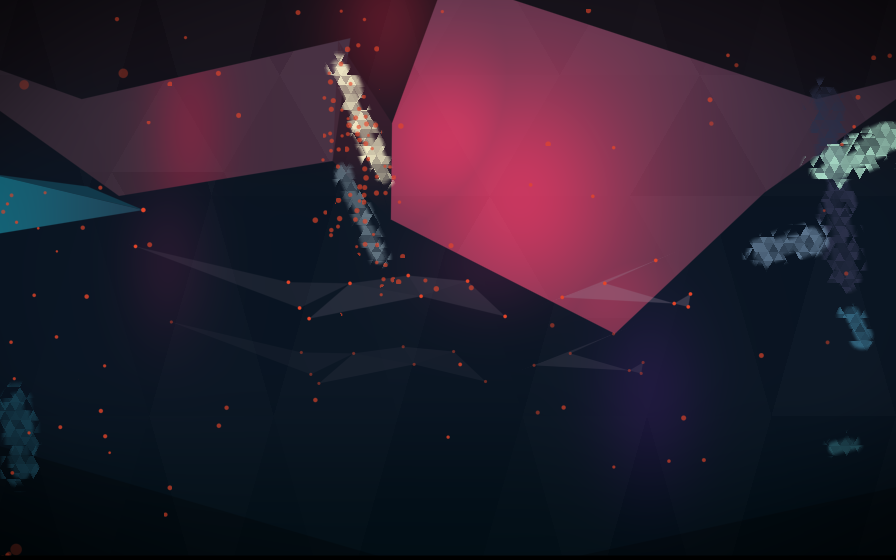
This background is drawn by a Shadertoy shader. Its source:

```glsl
// Dark low-poly landscape with pink glows, glassy shards, faint meshes and orange sparks.

// Mesh vertices and the triangles that join them
const vec2 NODES[15] = vec2[15](
    vec2(.242, .56), vec2(.515, .496), vec2(.535, .45), vec2(.552, .431), vec2(.625, .494),
    vec2(.729, .508), vec2(.752, .471), vec2(.835, .498), vec2(.902, .435), vec2(1.004, .469),
    vec2(1.08, .494), vec2(1.204, .458), vec2(1.233, .475), vec2(1.229, .452), vec2(1.171, .535));
const ivec3 FACES[9] = ivec3[9](
    ivec3(0, 1, 2), ivec3(1, 4, 2), ivec3(3, 4, 6), ivec3(4, 5, 6), ivec3(5, 7, 6),
    ivec3(7, 8, 6), ivec3(9, 10, 11), ivec3(9, 10, 14), ivec3(11, 12, 13));
const vec3 SPARK = vec3(.9, .27, .16);

vec2 p;   // position, canvas height = 1
vec3 col; // colour so far

void paint(vec3 c, float alpha) { col = mix(col, c, alpha); }

float hash(vec2 q) { return fract(sin(dot(q, vec2(127.1, 311.7))) * 43758.5453); }

float fill(float d) { return smoothstep(-.8, .8, d * iResolution.y); }

// Signed distance to a line, positive to the left of a -> b
float side(vec2 q, vec2 a, vec2 b) {
    vec2 e = normalize(b - a);
    return e.x * (q.y - a.y) - e.y * (q.x - a.x);
}

float tri(vec2 q, vec2 a, vec2 b, vec2 c) {
    float s = sign(side(c, a, b));
    return fill(min(min(s * side(q, a, b), s * side(q, b, c)), s * side(q, c, a)));
}

float glow(float x, float y, float rx, float ry) {
    vec2 q = (p - vec2(x, y)) / vec2(rx, ry);
    return exp(-dot(q, q));
}

// Random value for each cell of a triangular grid
float facet(vec2 q) {
    q = vec2(q.x - q.y * .577, q.y * 1.155);
    vec2 f = fract(q);
    return hash(floor(q) + .37 * step(1., f.x + f.y));
}

// Ragged faceted crystal along a segment
void shard(vec3 c, vec2 a, vec2 b, float r) {
    vec2 e = b - a;
    float d = length(p - a - e * clamp(dot(p - a, e) / dot(e, e), 0., 1.));
    float body = smoothstep(.008, -.004, d - r * (.25 + facet(p * 42.)));
    paint(c, body * (.4 + .6 * facet(p * 55. + 7.)));
}

float disc(vec2 q, vec2 c, float r) { return fill(r - length(q - c)); }

// One jittered spark in some of the grid cells
void sparks(float cells, float density, float r, float alpha) {
    vec2 id = floor(p * cells);
    vec2 c = (id + .2 + .6 * vec2(hash(id + 3.), hash(id + 8.))) / cells;
    paint(SPARK, alpha * step(hash(id), density) * disc(p, c, r * (.6 + .6 * hash(id + 5.))));
}

void mainImage(out vec4 fragColor, in vec2 fragCoord) {
    p = fragCoord / iResolution.y;

    // Night backdrop with barely visible facets
    col = mix(vec3(.012, .06, .09), vec3(.045, .088, .14), smoothstep(0., .35, p.y));
    paint(vec3(.085, .068, .1), smoothstep(.6, .95, p.y));
    col += .018 * (facet(p * vec2(4.5, 2.2) + .3) - .5);
    float ground = min(side(p, vec2(.125, .167), vec2(.7, 0)), side(p, vec2(1, 0), vec2(1.6, .13)));
    col *= mix(.72, 1., fill(ground));
    col += vec3(.25, .03, .06) * glow(.69, .97, .1, .16);
    col += vec3(.1, .015, .045) * glow(.3, .53, .08, .14);
    col += vec3(.13, .02, .06) * glow(.88, .53, .13, .1);
    col += vec3(.075, .01, .1) * glow(1.16, .29, .1, .17);

    // Left plate
    vec2 a = vec2(.146, .823), b = vec2(.604, .927), c = vec2(.2125, .65), d = vec2(.594, .7125);
    float top = max(side(p, a, vec2(0, .875)), side(p, b, a));
    float base = min(side(p, vec2(0, .802), c), side(p, c, d));
    vec3 tint = mix(vec3(.2, .16, .21), vec3(.27, .18, .25), smoothstep(0., .55, p.x));
    tint = mix(tint, vec3(.5, .14, .25), .75 * glow(.34, .77, .075, .18));
    paint(tint + .03 * (facet(p * 5.) - .5), fill(min(min(top, base), side(p, d, vec2(.625, .927)))));

    // Smoky strip between the plates
    c = vec2(.698, .608);
    float strip = max(tri(p, b, vec2(.7, .78), c), tri(p, b, c, d));
    paint(vec3(.25, .13, .19), .6 * strip * smoothstep(.6, .75, p.y));

    // Right plate with the large pink light
    a = vec2(1.458, .823); b = vec2(1.365, .656); d = vec2(1.098, .404);
    top = max(side(p, a, vec2(.917, 1)), side(p, vec2(1.6, .858), a));
    base = min(max(side(p, d, b), side(p, b, vec2(1.6, .823))), side(p, c, d));
    a = vec2(.7, .78);
    float flank = min(side(p, vec2(.781, 1), a), side(p, a, c));
    tint = mix(vec3(.37, .21, .3), vec3(.23, .17, .24), smoothstep(1.1, 1.5, p.x));
    float pink = max(glow(.93, .65, .2, .23), glow(.8, .75, .16, .17));
    tint = mix(tint, vec3(.78, .215, .37), max(pink, .45 * glow(1.08, .47, .12, .12)));
    paint(tint + .025 * (facet(p * 4.) - .5), fill(min(min(top, base), flank)));

    // Teal wedge
    a = vec2(-.02, .69); b = vec2(.256, .625);
    paint(vec3(.07, .24, .31), .9 * tri(p, a, vec2(.156, .667), b));
    paint(mix(vec3(.08, .4, .48), vec3(.13, .25, .33), p.x * 4.), tri(p, a, vec2(-.02, .58), b));
    paint(SPARK, disc(p, b, .004));

    // Mesh ribbon and its smaller, fainter echo
    for (int k = 0; k < 2; k++) {
        float strength = k == 0 ? 1. : .45;
        vec2 q = k == 0 ? p : (p - vec2(.306, .425)) / .85 + NODES[0];
        for (int i = 0; i < 9; i++) {
            float shade = i > 5 ? .28 : .1 + .07 * hash(vec2(i, 2));
            ivec3 f = FACES[i];
            paint(vec3(.62, .55, .62), strength * shade * tri(q, NODES[f.x], NODES[f.y], NODES[f.z]));
        }
        for (int i = 0; i < 15; i++) paint(SPARK, strength * disc(q, NODES[i], .0032));
    }

    // Crystals: central streak, right cluster, left fragments
    shard(vec3(.95, .92, .78), vec2(.604, .88), vec2(.682, .69), .02);
    shard(vec3(.4, .47, .52), vec2(.615, .69), vec2(.677, .54), .016);
    shard(vec3(.17, .19, .29), vec2(1.47, .82), vec2(1.51, .51), .03);
    shard(vec3(.66, .86, .78), vec2(1.475, .695), vec2(1.59, .745), .034);
    shard(vec3(.37, .47, .57), vec2(1.36, .545), vec2(1.45, .575), .026);
    shard(vec3(.2, .4, .5), vec2(1.52, .44), vec2(1.54, .4), .018);
    shard(vec3(.15, .33, .38), vec2(1.49, .2), vec2(1.52, .21), .015);
    shard(vec3(.09, .25, .32), vec2(.03, .28), vec2(.035, .16), .03);

    // Sparks around the streak, at the left and along the right
    sparks(65., .65 * glow(.635 - .15 * (p.y - .72), .73, .055, .19), .0042, .65);
    sparks(24., .35 * smoothstep(.32, .05, p.x) * glow(.1, .4, 1., .25), .0033, .8);
    sparks(11., .25 * smoothstep(.8, .9, p.y) * step(p.x, .4), .009, .35);
    sparks(20., .2 * glow(1.5, .5, .06, .4), .004, .5);

    // Corner falloff and black base line
    vec2 v = fragCoord / iResolution.xy - .5;
    col *= 1. - .55 * smoothstep(.2, .55, dot(v, v));
    fragColor = vec4(col * fill(p.y - .008), 1);
}
```
